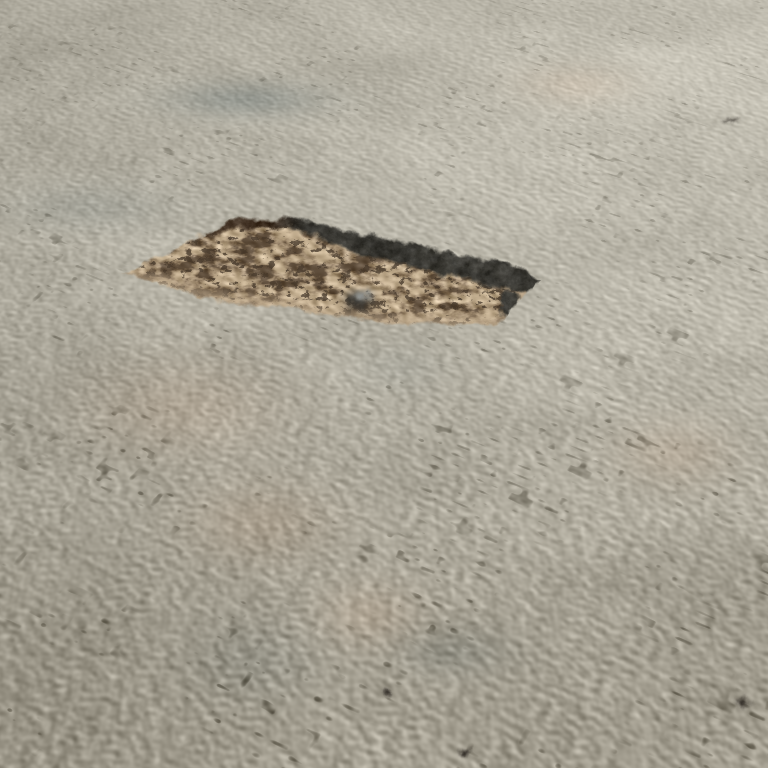
Give the GLSL for this texture, as a WebGL 1 fragment shader.

```glsl
precision highp float;
// Weathered pale concrete in perspective with a shallow broken pothole and its shaded rim.
uniform vec2 u_resolution;

float hash(vec2 p) {
  return fract(sin(dot(p, vec2(127.1, 311.7))) * 43758.5453);
}

float noise(vec2 p) {
  vec2 i = floor(p), f = fract(p);
  f = f * f * (3.0 - 2.0 * f);
  return mix(mix(hash(i), hash(i + vec2(1.0, 0.0)), f.x),
             mix(hash(i + vec2(0.0, 1.0)), hash(i + 1.0), f.x), f.y);
}

float fbm(vec2 p) {
  float sum = 0.0, amp = 0.5;
  for (int i = 0; i < 4; i++) {
    sum += amp * noise(p);
    p = mat2(1.6, 1.2, -1.2, 1.6) * p + 7.3;
    amp *= 0.5;
  }
  return sum;
}

// Soft elliptical blob
float spot(vec2 p, vec2 center, vec2 radius) {
  vec2 d = (p - center) / radius;
  return exp(-dot(d, d));
}

// Flatten the ground so that grain shrinks with distance
vec2 groundPlane(vec2 p) {
  float depth = 2.6 - p.y;
  return vec2(p.x - 0.5, 2.6) / depth;
}

// Upper and lower outline of the hole
float holeTop(float x) {
  float left = min(0.655 + (x - 0.182) * 0.5, 0.716);
  float right = min(0.716 - (x - 0.38) * 0.215, 0.632 + (0.705 - x) * 0.9);
  return min(left, right);
}

float holeBottom(float x) {
  float left = max(0.638 - (x - 0.182) * 0.33, 0.598 - (x - 0.36) * 0.13);
  return max(left, max(0.577, 0.581 + (x - 0.65)));
}

// Slanted light over small bumps
float relief(vec2 p) {
  return noise(p) - noise(p + vec2(0.55, 0.6));
}

vec3 concrete(vec2 p) {
  vec2 g = groundPlane(p);
  vec3 col = mix(vec3(0.635, 0.615, 0.56), vec3(0.71, 0.695, 0.645), smoothstep(0.0, 0.75, p.y));
  col += 0.045 * smoothstep(0.2, 1.0, p.x) * smoothstep(0.2, 0.9, p.y);
  col -= 0.035 * smoothstep(0.3, 0.0, p.x);

  // Broad mottling, streaked sideways
  col += (fbm(g * vec2(9.0, 20.0)) - 0.47) * 0.10;
  col += (fbm(g * vec2(32.0, 48.0) + 9.0) - 0.47) * 0.07;

  // Cool stains and warm patches
  float cool = spot(p, vec2(0.32, 0.87), vec2(0.095, 0.022))
    + 0.45 * spot(p, vec2(0.12, 0.73), vec2(0.10, 0.03))
    + 0.45 * spot(p, vec2(0.59, 0.15), vec2(0.07, 0.03))
    + 0.35 * spot(p, vec2(0.33, 0.14), vec2(0.08, 0.05))
    + 0.3 * spot(p, vec2(0.52, 0.52), vec2(0.06, 0.03));
  float warm = spot(p, vec2(0.24, 0.47), vec2(0.12, 0.06))
    + spot(p, vec2(0.48, 0.20), vec2(0.06, 0.04))
    + spot(p, vec2(0.34, 0.32), vec2(0.09, 0.05))
    + spot(p, vec2(0.88, 0.41), vec2(0.07, 0.04))
    + spot(p, vec2(0.75, 0.89), vec2(0.07, 0.025));
  col -= cool * vec3(0.12, 0.095, 0.075);
  col += warm * vec3(0.022, 0.0, -0.012);

  // Grain, coarser and stronger nearby
  float near = 1.0 - p.y;
  vec2 slanted = mat2(0.85, 0.45, -0.5, 0.9) * g;
  float grain = relief(slanted * vec2(220.0, 330.0)) * 0.6 + relief(g * 400.0 + 31.0) * 0.4;
  col += grain * mix(0.10, 0.24, near);
  float pits = smoothstep(0.73, 0.95, noise(slanted * vec2(190.0, 300.0) + 50.0));
  col -= pits * smoothstep(0.42, 0.6, fbm(g * 26.0)) * mix(0.10, 0.22, near);
  return col;
}

vec3 rubble(vec2 p) {
  float coarse = fbm(p * vec2(55.0, 95.0));
  float fine = fbm(p * vec2(130.0, 190.0) + 17.0);
  vec3 col = mix(vec3(0.47, 0.39, 0.30), vec3(0.76, 0.68, 0.56), smoothstep(0.28, 0.62, coarse));
  col += relief(p * vec2(120.0, 170.0)) * 0.24;
  float cracks = smoothstep(0.53, 0.68, fine) + 0.6 * smoothstep(0.43, 0.3, coarse);
  return mix(col, vec3(0.25, 0.20, 0.15), clamp(cracks, 0.0, 1.0) * 0.75);
}

void main() {
  vec2 p = gl_FragCoord.xy / u_resolution;
  vec3 col = concrete(p);

  // Broken hole: ragged edge, pale lower lip, rubble floor
  vec2 q = p + (vec2(fbm(p * 70.0), fbm(p * 70.0 + 40.0)) - 0.47) * vec2(0.018, 0.014);
  float below = holeTop(q.x) - q.y;
  float above = q.y - holeBottom(q.x);
  float inside = smoothstep(-0.002, 0.004, min(below, above));
  vec3 floorCol = rubble(p);
  floorCol = mix(floorCol, vec3(0.75, 0.67, 0.56), 0.6 * smoothstep(0.022, 0.0, above));

  // Shadow under the far rim and at the right corner
  float thickness = mix(0.012, 0.031, smoothstep(0.37, 0.50, p.x)) * smoothstep(0.24, 0.31, p.x);
  float shade = smoothstep(0.004, -0.004, below - thickness) * smoothstep(0.25, 0.30, p.x);
  shade = max(shade, smoothstep(0.35, 0.65, spot(q, vec2(0.664, 0.603), vec2(0.017, 0.024))));
  vec3 shadeCol = mix(vec3(0.22, 0.16, 0.11), vec3(0.20, 0.20, 0.185), smoothstep(0.34, 0.40, p.x));
  shadeCol += (fbm(p * 110.0) - 0.47) * 0.28;
  floorCol = mix(floorCol, shadeCol, shade * 0.93);

  // Loose grey stone
  floorCol = mix(floorCol, vec3(0.20, 0.19, 0.17), spot(q, vec2(0.466, 0.610), vec2(0.016, 0.013)));
  floorCol = mix(floorCol, vec3(0.56, 0.57, 0.56), spot(q, vec2(0.472, 0.617), vec2(0.009, 0.007)));
  col = mix(col, floorCol, inside);

  // Small dark chips
  float chips = spot(q, vec2(0.967, 0.085), vec2(0.007, 0.006)) + spot(q, vec2(0.505, 0.098), vec2(0.005))
    + spot(q, vec2(0.603, 0.020), vec2(0.006, 0.005)) + 0.6 * spot(q, vec2(0.951, 0.841), vec2(0.008, 0.003));
  col = mix(col, vec3(0.16, 0.14, 0.12), clamp(chips, 0.0, 1.0) * 0.85);
  gl_FragColor = vec4(clamp(col, 0.0, 1.0), 1.0);
}
```
